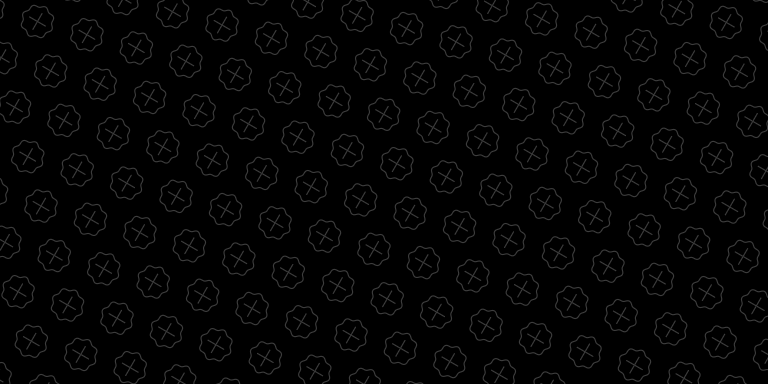
A WebGL 1 fragment shader for this pattern:

```glsl
precision highp float;

uniform vec2 u_resolution;

const float PI = 3.14159265;
const float ROWS = 7.5;                          // lattice spacings per canvas height
const float TILT = PI / 12.0;
const vec2 ANCHOR = vec2(-0.0607, -0.0206);      // one badge centre, from canvas centre
const vec3 BACKGROUND = vec3(0.0);
const vec3 INK = vec3(0.24);

vec2 rotate(vec2 p, float angle) {
  float c = cos(angle);
  float s = sin(angle);
  return vec2(c * p.x - s * p.y, s * p.x + c * p.y);
}

// Offset from the nearest centre of a triangular lattice with unit spacing
vec2 triangularCell(vec2 p) {
  vec2 period = vec2(sqrt(3.0), 1.0);
  vec2 even = mod(p + 0.5 * period, period) - 0.5 * period;
  vec2 odd = mod(p, period) - 0.5 * period;
  return dot(even, even) < dot(odd, odd) ? even : odd;
}

// Approximate distance to a wavy ring, corrected by its slope
float scallopDistance(vec2 p, float radius, float wave, float lobes) {
  float r = length(p);
  float angle = atan(p.y, p.x + 1e-6);
  float edge = radius + wave * cos(lobes * angle);
  float slope = wave * lobes * sin(lobes * angle) / radius;
  return abs(r - edge) / sqrt(1.0 + slope * slope);
}

// Distance to two perpendicular segments through the origin
float crossDistance(vec2 p, float halfLength) {
  vec2 q = abs(p);
  q = q.x > q.y ? q : q.yx;
  return length(vec2(max(q.x - halfLength, 0.0), q.y));
}

float strokeCoverage(float dist, float width, float pixel) {
  return clamp(0.5 + (0.5 * width - dist) / pixel, 0.0, 1.0);
}

void main() {
  vec2 p = (gl_FragCoord.xy - 0.5 * u_resolution) / u_resolution.y;
  float pixel = ROWS / u_resolution.y;

  vec2 cell = triangularCell(rotate(p - ANCHOR, -TILT) * ROWS);

  // Badge outline and inner cross
  float outline = scallopDistance(cell, 0.302, 0.022, 8.0);
  float mark = crossDistance(rotate(cell, PI / 4.0), 0.175);
  float ink = strokeCoverage(min(outline, mark), 0.022, pixel);

  gl_FragColor = vec4(mix(BACKGROUND, INK, ink), 1.0);
}
```
